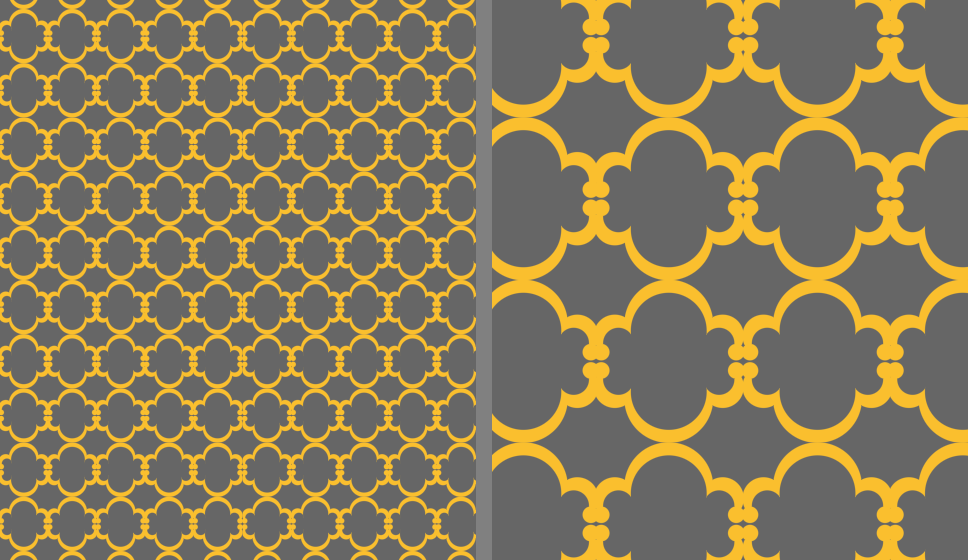
Left, the full canvas; right, a detail of the centre.
Write a Shadertoy shader that draws this pattern.

```glsl
// Draws a lattice of golden scalloped medallions on flat grey.

const float CANVAS_HEIGHT = 1152.0;           // design units from bottom to top
const vec2 PITCH = vec2(99.7, 111.5);         // spacing of the medallions
const float SEAM_X = 9.0;                     // mirror seam, right of the centre
const float SEAM_HALF = 51.0;                 // seam to its nearest medallion
const vec3 GREY = vec3(0.40, 0.40, 0.40);
const vec3 GOLD = vec3(0.98, 0.75, 0.18);

float circle(vec2 p, vec2 center, float radius) {
    return length(p - center) - radius;
}

float box(vec2 p, vec2 halfSize) {
    vec2 d = abs(p) - halfSize;
    return length(max(d, 0.0)) + min(max(d.x, d.y), 0.0);
}

// Upright capsule centred on the origin
float capsule(vec2 p, float halfLength, float radius) {
    return length(vec2(p.x, max(abs(p.y) - halfLength, 0.0))) - radius;
}

// Local position in the nearest medallion, folded into one quadrant
vec2 foldToMedallion(vec2 p) {
    float x = abs(p.x - SEAM_X) - SEAM_HALF;
    float column = max(round(x / PITCH.x), 0.0);
    float y = (fract(p.y / PITCH.y) - 0.5) * PITCH.y;
    return abs(vec2(x - column * PITCH.x, y));
}

// Tapered scallop outline with two beads on each side
float medallion(vec2 q) {
    float outerArch = circle(q, vec2(0.0, 25.5), 30.5);
    float outerLobe = circle(q, vec2(37.0, 17.5), 14.5);
    float outer = min(outerArch, outerLobe);

    float innerBody = capsule(q, 21.0, 26.0);
    float innerLobe = circle(q, vec2(34.5, 12.5), 10.5);
    float innerWaist = box(q, vec2(45.0, 12.5));
    float inner = min(innerBody, min(innerLobe, innerWaist));

    float bead = circle(q, vec2(46.3, 6.3), 5.7);
    return min(max(outer, -inner), bead);
}

void mainImage(out vec4 fragColor, in vec2 fragCoord) {
    float unitsPerPixel = CANVAS_HEIGHT / iResolution.y;
    vec2 p = (fragCoord - 0.5 * iResolution.xy) * unitsPerPixel;

    float dist = medallion(foldToMedallion(p));
    float edge = 0.75 * unitsPerPixel;
    float gold = 1.0 - smoothstep(-edge, edge, dist);
    fragColor = vec4(mix(GREY, GOLD, gold), 1.0);
}
```
